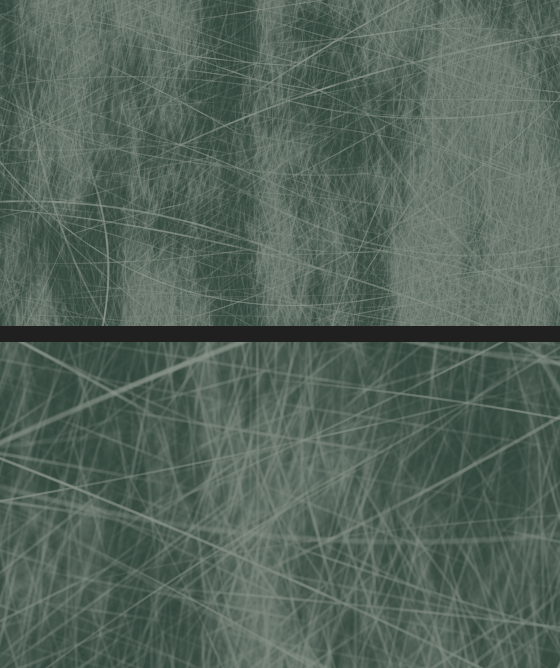
Top: the whole. Bottom: its middle third, enlarged.
Give the GLSL for this texture, as a Shadertoy shader.

```glsl
const vec3 BOARD = vec3(0.195, 0.278, 0.238);
const vec3 CHALK = vec3(0.505, 0.548, 0.508);
const float PI = 3.14159;
const float BASE_TONE = 0.03;
const vec2 HAZE_SCALE = vec2(4.8, 2.7);
const float HAZE_AMOUNT = 0.60;
const float GRIT_AMOUNT = 0.24;
const int FINE_LAYERS = 32;
const vec2 FINE_CELL = vec2(0.24, 0.030);
const float FINE_WIDTH = 0.0025;
const float FINE_STRENGTH = 1.15;
const int LONG_COUNT = 110;
const float LONG_WIDTH = 0.0031;
const int ARC_COUNT = 18;
const float ARC_WIDTH = 0.0054;

// Four random values from a 2D seed
vec4 hash4(vec2 seed) {
    vec4 p = fract(seed.xyxy * vec4(0.1031, 0.1030, 0.0973, 0.1099));
    p += dot(p, p.wzxy + 33.33);
    return fract((p.xxyz + p.yzzw) * p.zywx);
}

float noise(vec2 p) {
    vec2 i = floor(p), f = fract(p);
    f = f * f * (3.0 - 2.0 * f);
    float low = mix(hash4(i).x, hash4(i + vec2(1, 0)).x, f.x);
    float high = mix(hash4(i + vec2(0, 1)).x, hash4(i + vec2(1, 1)).x, f.x);
    return mix(low, high, f.y);
}

float fbm(vec2 p) {
    float sum = 0.0, amp = 0.5;
    for (int i = 0; i < 5; i++) {
        sum += amp * noise(p);
        p = p * 2.03 + 17.3;
        amp *= 0.5;
    }
    return sum / 0.97;
}

vec2 rotate(vec2 p, float a) {
    float c = cos(a), s = sin(a);
    return vec2(c * p.x + s * p.y, c * p.y - s * p.x);
}

// Crisp line that dims instead of thinning below one pixel
float stroke(float dist, float width, float pixel) {
    float w = max(width, 1.1 * pixel);
    return width / w * smoothstep(w, 0.15 * w, abs(dist));
}

// Rubbed chalk dust with frayed, mostly vertical edges
float dustHaze(vec2 p) {
    float streaks = noise(vec2(p.x * 42.0, p.y * 2.0))
                  + noise(vec2(p.x * 110.0, p.y * 5.0)) - 1.0;
    float bands = noise(vec2(p.x * 7.0, p.y * 0.6 + 8.0)) - 0.5;
    vec2 tilted = rotate(p, 0.35);
    float fray = noise(tilted * vec2(95.0, 16.0))
               + noise(rotate(p, -0.5) * vec2(120.0, 22.0)) - 1.0;
    float blotch = fbm(p * HAZE_SCALE + vec2(3.7, 9.1));
    float dust = blotch + 0.09 * streaks + 0.15 * bands + 0.11 * fray;
    return smoothstep(0.30, 0.71, dust);
}

// Short hairlines: one per cell in many rotated, staggered grids
float fineScratches(vec2 p, float haze, float pixel) {
    float sum = 0.0;
    for (int i = 0; i < FINE_LAYERS; i++) {
        float id = float(i);
        vec4 r = hash4(vec2(id, 71.0));
        float angle = i % 5 < 2 ? PI * (0.5 + 0.26 * (r.x - 0.5)) : PI * r.x;
        vec2 cell = FINE_CELL * mix(vec2(0.45, 0.7), vec2(1.5, 1.2), r.w);
        vec2 q = rotate(p, angle) / cell + 40.0 * r.yz;
        float row = floor(q.y);
        q.x += 9.0 * hash4(vec2(row, id)).x;
        vec4 h = hash4(vec2(floor(q.x) + 13.0 * id, row));
        vec2 local = fract(q) - 0.5;
        float path = 0.4 * (h.x - 0.5) + 0.9 * (h.y - 0.5) * local.x
                   + 0.5 * (h.z - 0.5) * local.x * local.x;
        float ends = smoothstep(0.5, 0.25, abs(local.x));
        float patchMask = smoothstep(0.38, 0.68, noise(p * 4.0 + 31.0 * r.zw));
        float line = stroke((local.y - path) * cell.y, FINE_WIDTH, pixel);
        sum += line * ends * patchMask * h.w * h.w * (0.35 + 0.75 * haze);
    }
    return 1.0 - exp(-FINE_STRENGTH * sum);
}

// Scattered long strokes with a parabolic bend
float sweeps(vec2 p, float aspect, int count, float seed, float width,
             float bendMax, float reach, float pixel) {
    float clear = 1.0;
    for (int i = 0; i < count; i++) {
        vec4 h = hash4(vec2(float(i) + 0.5, seed));
        vec4 g = hash4(vec2(float(i) + 0.5, seed + 19.0));
        float lean = i % 3 == 0 ? PI * h.z : 1.1 * (h.z - 0.5);
        vec2 q = rotate(p - h.xy * vec2(aspect, 1.0), lean);
        float bend = bendMax * (2.0 * h.w - 1.0);
        float dist = (q.y - bend * q.x * q.x) / length(vec2(1.0, 2.0 * bend * q.x));
        float halfLength = reach * mix(0.35, 1.0, g.x);
        float fade = smoothstep(halfLength, 0.5 * halfLength, abs(q.x));
        float wear = 0.5 + 0.5 * noise(vec2(q.x * 22.0, float(i) * 5.0));
        float line = stroke(dist, width * mix(0.55, 1.0, g.y), pixel);
        clear *= 1.0 - line * fade * wear * mix(0.3, 1.0, g.z);
    }
    return 1.0 - clear;
}

void mainImage(out vec4 fragColor, in vec2 fragCoord) {
    float pixel = 1.0 / iResolution.y;
    float aspect = iResolution.x * pixel;
    vec2 p = fragCoord * pixel;

    // Dust and grit
    float haze = dustHaze(p);
    float grit = noise(p * vec2(250.0, 110.0)) + noise(p * 280.0) - 1.0;
    float tone = BASE_TONE + HAZE_AMOUNT * haze + GRIT_AMOUNT * grit * (0.3 + 0.7 * haze);

    // Scratches from faint to bold
    tone = mix(tone, 0.98, fineScratches(p, haze, pixel));
    tone = mix(tone, 1.08, sweeps(p, aspect, LONG_COUNT, 5.0, LONG_WIDTH, 0.20, 0.65, pixel));
    tone = mix(tone, 1.15, sweeps(p, aspect, ARC_COUNT, 43.0, ARC_WIDTH, 0.60, 1.2, pixel));

    fragColor = vec4(mix(BOARD, CHALK, max(tone, 0.0)), 1.0);
}
```
